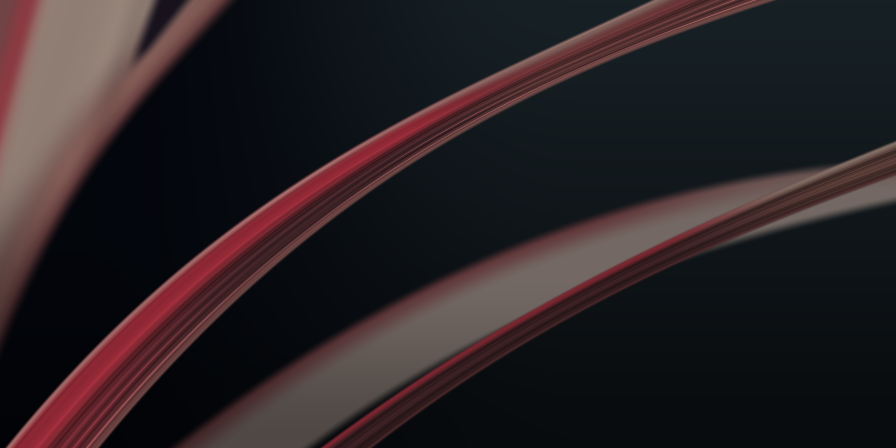
A WebGL 1 fragment shader for this background:

```glsl
precision highp float;
// Curved red fibre blades and blurred pale petals over a dark teal backdrop.
uniform vec2 u_resolution;

const vec3 PALE = vec3(0.57, 0.50, 0.46);
const vec3 GREY = vec3(0.43, 0.39, 0.37);
const vec3 ROSE = vec3(0.36, 0.20, 0.21);
const vec3 CRIMSON = vec3(0.58, 0.16, 0.21);
const vec3 BROWN = vec3(0.33, 0.19, 0.19);
const vec3 SHADE = vec3(0.17, 0.09, 0.11);

float hash(float n) {
  n = fract(n * 0.1031);
  n *= n + 33.33;
  return fract(n * (n + n));
}

float noise(float x) {
  float f = fract(x);
  return mix(hash(floor(x)), hash(floor(x) + 1.0), f * f * (3.0 - 2.0 * f));
}

// Cubic through four points with abscissae k and heights v (Newton form)
float curve(float x, vec4 k, vec4 v) {
  vec3 a = (v.yzw - v.xyz) / (k.yzw - k.xyz);
  vec2 b = (a.yz - a.xy) / (k.zw - k.xy);
  float c = (b.y - b.x) / (k.w - k.x);
  return v.x + (x - k.x) * (a.x + (x - k.y) * (b.x + (x - k.z) * c));
}

// Approximate signed distance above a curve
float above(vec2 p, vec4 k, vec4 v) {
  float y = curve(p.x, k, v);
  float slope = (curve(p.x + 0.01, k, v) - y) / 0.01;
  return (p.y - y) / sqrt(1.0 + slope * slope);
}

float band(float low, float high, float soft) {
  return smoothstep(-soft, soft, low) * smoothstep(-soft, soft, -high);
}

float across(float low, float high) {
  return clamp(low / max(low - high, 0.001), 0.0, 1.0);
}

float glow(float x, float width) {
  return exp(-x * x / (width * width));
}

// Fine strands running along a blade, t measured across it
float strands(float t, float x, float seed) {
  float drift = 0.5 * noise(x * 3.0 + seed);
  return 0.6 * noise(t * 15.0 + drift + seed) + 0.4 * noise(t * 34.0 - drift + seed);
}

vec3 backdrop(vec2 p) {
  vec3 col = mix(vec3(0.012, 0.022, 0.045), vec3(0.055, 0.075, 0.09), smoothstep(0.2, 1.3, p.x));
  col += vec3(0.035, 0.052, 0.055) * smoothstep(0.3, 1.1, p.y) * smoothstep(0.3, 1.1, p.x);
  return col * mix(0.6, 1.0, smoothstep(0.0, 0.5, p.y));
}

vec3 leftPetals(vec3 col, vec2 p) {
  float d = above(p, vec4(0.0, 0.104, 0.26, 0.52), vec4(0.22, 0.45, 0.70, 1.0));
  vec3 petal = mix(ROSE, PALE, smoothstep(0.0, 0.13, d));
  petal = mix(petal, vec3(0.55, 0.39, 0.36), 0.6 * glow(d - 0.045, 0.025));
  petal *= mix(0.65, 1.0, smoothstep(0.25, 0.65, p.y));
  petal *= 0.94 + 0.12 * noise(p.x * 22.0 - p.y * 7.0);
  // Red fold at the far left
  float fold = p.x - 0.065 + (1.0 - p.y) * 0.27;
  petal = mix(petal, vec3(0.43, 0.27, 0.27), smoothstep(0.03, -0.03, fold));
  petal = mix(petal, vec3(0.55, 0.20, 0.24), 0.85 * glow(fold, 0.03));
  // Dark gap between the two petals
  float rise = p.y - 0.83;
  float gap = band(p.x - 0.285 - rise * 0.36, p.x - 0.285 - rise * 0.8, 0.018);
  petal = mix(petal, vec3(0.09, 0.07, 0.11), gap * smoothstep(-0.01, 0.07, rise));
  return mix(col, petal, smoothstep(-0.014, 0.022, d));
}

vec3 palePetal(vec3 col, vec2 p) {
  float low = above(p, vec4(0.69, 1.0, 1.6, 2.0), vec4(0.0, 0.2, 0.45, 0.552));
  float high = above(p, vec4(0.39, 0.78, 1.30, 1.82), vec4(0.0, 0.266, 0.503, 0.622));
  vec3 petal = mix(ROSE, GREY, smoothstep(0.0, 0.065, -high));
  petal = mix(petal, GREY, 0.6 * smoothstep(1.3, 1.8, p.x));
  petal *= mix(0.72, 1.05, smoothstep(0.0, 0.4, p.y));
  return mix(col, petal, band(low, high, 0.014));
}

vec3 mainBlade(vec3 col, vec2 p) {
  float low = above(p, vec4(0.22, 0.52, 1.04, 1.73), vec4(0.0, 0.323, 0.708, 1.0));
  float high = above(p, vec4(0.013, 0.52, 0.9, 1.458), vec4(0.0, 0.492, 0.732, 1.0));
  float t = across(low, high);
  float s = strands(t, p.x, 3.0);
  float far = smoothstep(0.85, 1.3, p.x);
  vec3 blade = mix(SHADE, BROWN, 0.35 + 0.65 * far);
  blade = mix(blade, CRIMSON, smoothstep(0.35, 0.75, t) * (1.0 - 0.75 * far));
  blade = mix(blade, CRIMSON, 0.45 * smoothstep(0.6, 0.1, p.x));
  blade = mix(blade, vec3(0.42, 0.25, 0.25), 0.75 * smoothstep(0.25, 0.06, t));
  blade *= 0.5 + s;
  blade += vec3(0.16, 0.09, 0.09) * smoothstep(0.7, 0.9, s);
  // Lit rims
  blade = mix(blade, PALE, 0.7 * glow(high + 0.004, 0.007 + 0.008 * far));
  blade = mix(blade, vec3(0.5, 0.34, 0.32), 0.6 * glow(low - 0.003, 0.006));
  return mix(col, blade, band(low, high, 0.004));
}

vec3 lowerBlade(vec3 col, vec2 p) {
  float low = above(p, vec4(0.83, 1.17, 1.615, 2.0), vec4(0.0, 0.232, 0.458, 0.609));
  float high = above(p, vec4(0.716, 1.17, 1.56, 2.0), vec4(0.0, 0.297, 0.497, 0.685));
  float t = across(low, high);
  float s = strands(t, p.x, 19.0);
  float far = smoothstep(1.4, 1.95, p.x);
  vec3 blade = mix(vec3(0.20, 0.11, 0.12), vec3(0.31, 0.21, 0.19), far);
  blade *= (0.55 + 0.9 * s) * mix(0.75, 1.0, smoothstep(0.0, 0.4, t));
  vec3 rim = mix(CRIMSON, PALE, smoothstep(1.45, 1.8, p.x));
  blade = mix(blade, rim, 0.75 * glow(high + 0.005, 0.008));
  blade = mix(blade, ROSE, 0.6 * glow(low - 0.003, 0.006));
  return mix(col, blade, band(low, high, 0.004));
}

void main() {
  vec2 p = gl_FragCoord.xy / u_resolution.y;
  p.x *= 2.0 * u_resolution.y / u_resolution.x;
  vec3 col = leftPetals(backdrop(p), p);
  col = palePetal(col, p);
  col = mainBlade(col, p);
  gl_FragColor = vec4(lowerBlade(col, p), 1.0);
}
```
